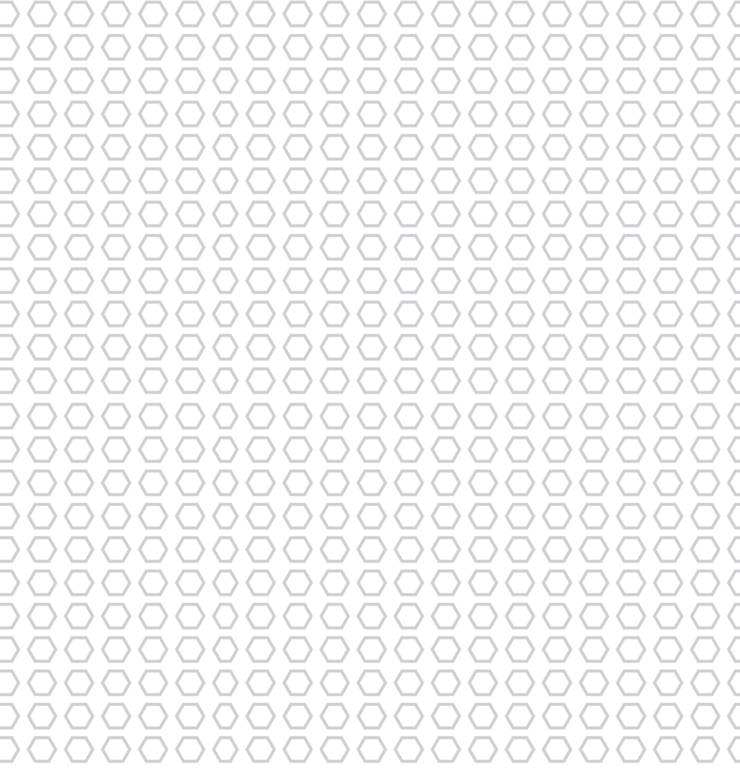
Reproduce this pattern procedurally as a WebGL 1 fragment shader.

```glsl
precision highp float;
// Grid of soft grey hexagon outlines on white, with one narrowed column and one widened row gap.

uniform vec2 u_resolution;

// Lengths are fractions of the canvas height, measured from the top left.
const vec2  PITCH        = vec2(0.04824, 0.0434);
const vec2  FIRST_CENTER = vec2(0.0065, 0.0182);
const float APOTHEM      = 0.01536;  // center to middle of the stroke
const float HALF_STROKE  = 0.00195;
const float SOFTNESS     = 0.0013;   // half width of the blurred edge
const float COLUMN_SEAM  = 0.2936;   // a strip is cut out here
const float COLUMN_CUT   = 0.0048;
const float ROW_SEAM     = 0.518;    // extra space is inserted here
const float ROW_GAP      = 0.0029;
const vec3  PAPER        = vec3(1.0);
const vec3  INK          = vec3(0.805, 0.805, 0.825);

// Signed distance to the sides of a hexagon with flat top and bottom.
float hexagonDistance(vec2 p, float apothem) {
  p = abs(p);
  return max(p.y, dot(p, vec2(0.866025, 0.5))) - apothem;
}

// Map the canvas to an even grid by undoing the cut and the gap.
vec2 evenGrid(vec2 p) {
  p.x += COLUMN_CUT * step(COLUMN_SEAM, p.x);
  p.y -= ROW_GAP * step(ROW_SEAM, p.y);
  return p;
}

void main() {
  vec2 p = vec2(gl_FragCoord.x, u_resolution.y - gl_FragCoord.y) / u_resolution.y;

  // Position relative to the nearest hexagon center.
  vec2 grid = (evenGrid(p) - FIRST_CENTER) / PITCH;
  vec2 local = (fract(grid + 0.5) - 0.5) * PITCH;

  // Outline with an edge never sharper than a pixel.
  float soft = max(SOFTNESS, 0.7 / u_resolution.y);
  float edge = abs(hexagonDistance(local, APOTHEM)) - HALF_STROKE;
  float outline = 1.0 - smoothstep(-soft, soft, edge);

  gl_FragColor = vec4(mix(PAPER, INK, outline), 1.0);
}
```
